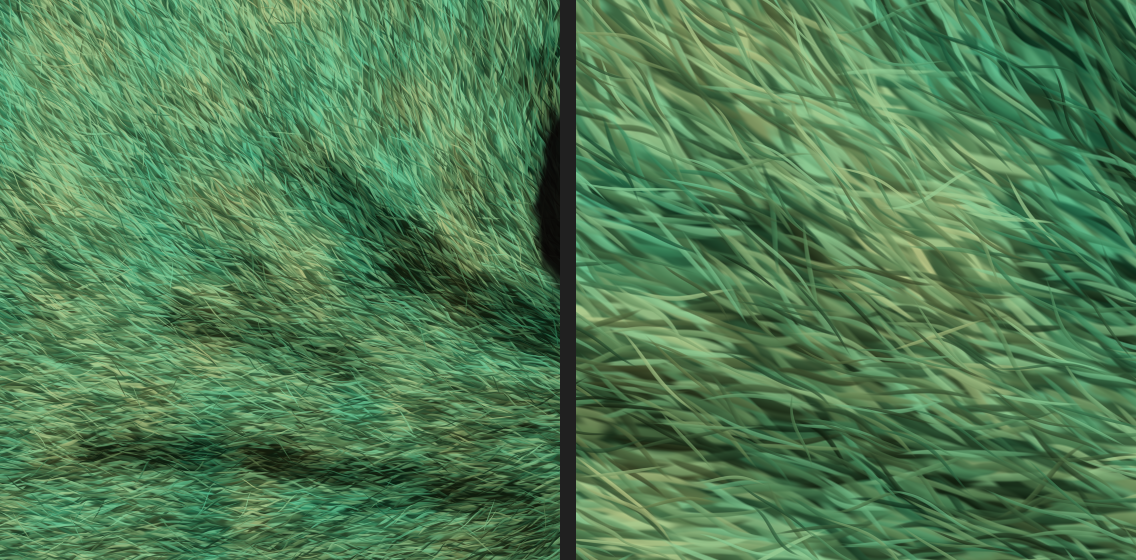
Left, the full canvas; right, a detail of the centre.
This texture is drawn by a Shadertoy shader. Its source:

```glsl
#define LAYERS 28
#define CELL 0.045
#define TUFT_WIDTH 0.0075
#define FIBRE_WIDTH 0.0009
#define TONE_SPREAD 0.84
#define CURL 0.22
#define BASE_LIGHT 0.64

const vec3 DEEP_GREEN = vec3(0.05, 0.11, 0.05);
const vec3 MID_GREEN = vec3(0.30, 0.51, 0.33);
const vec3 PALE_GREEN = vec3(0.57, 0.80, 0.58);
const vec3 HOLLOW = vec3(0.03, 0.02, 0.02);

float hash(vec2 p) {
    return fract(sin(dot(p, vec2(127.1, 311.7))) * 43758.5453);
}

vec4 hash4(vec2 p) {
    return vec4(hash(p), hash(p + 17.3), hash(p + 41.9), hash(p + 73.1));
}

float noise(vec2 p) {
    vec2 i = floor(p), f = fract(p);
    f = f * f * (3.0 - 2.0 * f);
    return mix(mix(hash(i), hash(i + vec2(1, 0)), f.x),
               mix(hash(i + vec2(0, 1)), hash(i + vec2(1, 1)), f.x), f.y);
}

vec2 rotate(vec2 p, float a) {
    float c = cos(a), s = sin(a);
    return vec2(c * p.x + s * p.y, c * p.y - s * p.x);
}

// Nap direction: level at the bottom, fanning to steep at the upper right
float napAngle(vec2 p) {
    float fan = smoothstep(0.1, 0.95, p.y) * (0.9 + 0.6 * p.x * p.x);
    float lift = 0.35 * p.x * p.x * (1.0 - smoothstep(0.0, 0.25, p.y));
    return lift - fan;
}

// Soft dark fold along a segment
float crease(vec2 p, vec2 a, vec2 b, float width) {
    vec2 ab = b - a;
    float t = clamp(dot(p - a, ab) / dot(ab, ab), 0.0, 1.0);
    float d = length(p - a - ab * t) / width;
    return exp(-d * d);
}

// Broad light and shade of the draped cloth
float clothLight(vec2 p) {
    float light = BASE_LIGHT + 0.18 * (p.y - 0.5) - 0.12 * p.x * smoothstep(0.1, 0.9, p.x);
    light -= 0.34 * crease(p, vec2(0.60, 0.68), vec2(0.73, 0.54), 0.045);
    light -= 0.38 * crease(p, vec2(0.75, 0.52), vec2(1.02, 0.39), 0.045);
    light -= 0.30 * crease(p, vec2(0.32, 0.43), vec2(0.62, 0.35), 0.04);
    light -= 0.46 * crease(p, vec2(0.16, 0.19), vec2(0.48, 0.185), 0.03);
    light -= 0.32 * crease(p, vec2(0.50, 0.18), vec2(0.95, 0.10), 0.035);
    light -= 0.30 * crease(p, vec2(0.98, 0.90), vec2(0.98, 0.55), 0.035);
    light += 0.12 * crease(p, vec2(0.30, 0.34), vec2(0.75, 0.26), 0.04);
    vec2 along = rotate(p - 0.5, napAngle(p));
    light += 0.24 * (noise(along * vec2(7.0, 26.0) + 9.0) - 0.5);
    return light + 0.16 * (noise(p * 9.0) - 0.5);
}

// Green ramp, shifted between teal and olive
vec3 woolColour(float tone, float hue) {
    tone = clamp(tone, 0.0, 1.0);
    vec3 colour = mix(DEEP_GREEN, MID_GREEN, min(tone / 0.58, 1.0));
    colour = mix(colour, PALE_GREEN, max((tone - 0.58) / 0.42, 0.0));
    return colour + hue * vec3(0.16, 0.0, -0.03) * (0.3 + tone);
}

void mainImage(out vec4 fragColor, in vec2 fragCoord) {
    vec2 p = fragCoord / iResolution.y;
    float pixel = 1.0 / iResolution.y;
    vec3 colour = woolColour(clothLight(p) - 0.25, 0.0);

    // Curled strands, from broad tufts below to fine fibres on top
    for (int layer = 0; layer < LAYERS; layer++) {
        float depth = float(layer) / float(LAYERS - 1);
        float width = mix(TUFT_WIDTH, FIBRE_WIDTH, sqrt(depth));
        float soft = max(0.7 * pixel, 0.4 * width);
        vec2 shift = vec2(hash(vec2(depth, 3.0)), hash(vec2(depth, 8.0)));
        vec2 home = floor(p / CELL + shift);
        for (int j = -1; j <= 1; j++)
        for (int i = -1; i <= 1; i++) {
            vec2 id = home + vec2(i, j);
            vec4 rnd = hash4(id + 5.7 * float(layer));
            vec4 look = hash4(id + 5.7 * float(layer) + 211.0);
            vec2 centre = (id + rnd.xy - shift) * CELL;
            float stray = (rnd.z - 0.5) * mix(0.4, 1.1, depth);
            stray *= 1.0 + 1.2 * depth * step(0.9, look.w);
            vec2 q = rotate(p - centre, napAngle(centre) + stray);
            float halfLength = CELL * mix(0.5, 0.9, rnd.w);
            float u = q.x / halfLength;
            if (abs(u) >= 1.0) continue;
            float bend = CURL * halfLength * (look.z - 0.3);
            float across = q.y - bend * sin(u * 2.6 + 6.28 * look.w);
            float body = width * (1.0 - u * u);
            float cover = 1.0 - smoothstep(body - soft, body + soft, abs(across));
            if (cover < 0.01) continue;
            cover *= (1.0 - smoothstep(0.55, 1.0, abs(u))) * mix(0.85, 0.75, depth);
            float tone = clothLight(centre) + TONE_SPREAD * (look.x - 0.5);
            tone += 0.08 * depth + 0.1 * clamp(across / width, -1.0, 1.0);
            float hue = look.y - 0.5 + 1.1 * (noise(centre * 11.0 + 31.0) - 0.5);
            colour = mix(colour, woolColour(tone, hue), cover);
        }
    }

    // Dark opening with a ragged edge at the right
    float rim = length((p - vec2(1.03, 0.64)) / vec2(0.072, 0.17));
    rim += 0.25 * (noise(p * vec2(70.0, 35.0)) - 0.5);
    colour = mix(colour, HOLLOW, 0.92 * (1.0 - smoothstep(0.85, 1.2, rim)));
    fragColor = vec4(clamp(colour, 0.0, 1.0), 1.0);
}
```
